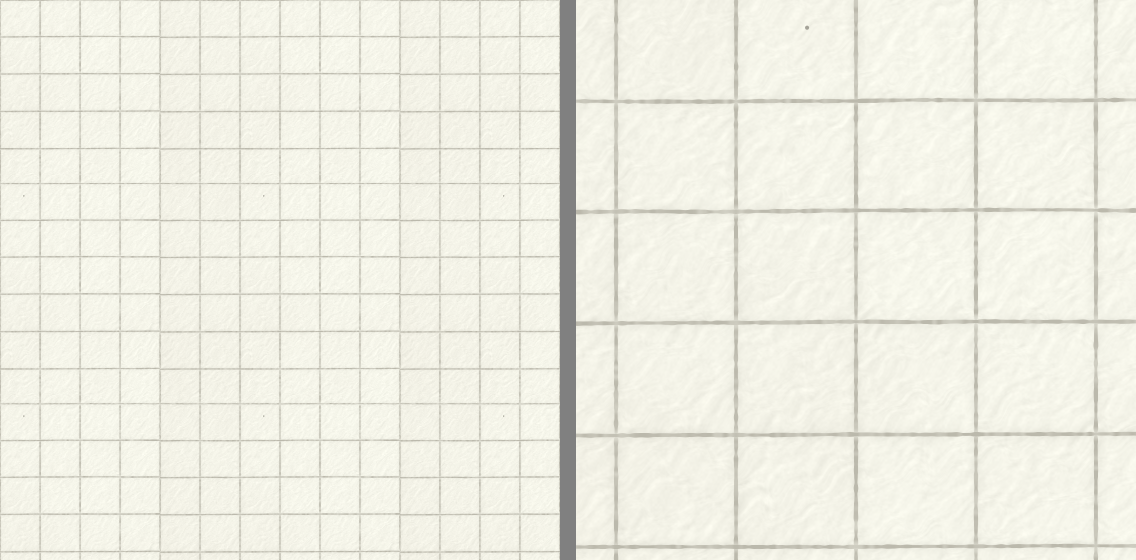
Left: the whole. Right: its middle third, enlarged.
This pattern is drawn by a three.js fragment shader. Its source:

```glsl
// Cream handmade-paper tiles in a fine grey grid, in repeating blocks of six by six.
varying vec2 vUv;

const float CELLS = 6.0;                      // tiles along each side of a block
const vec2 BLOCK = vec2(0.4284, 0.3932);      // block size on the canvas
const vec2 ORIGIN = vec2(0.2858, 0.2790);     // lower left corner of one block
const vec3 PAPER_LIGHT = vec3(0.972, 0.974, 0.930);
const vec3 PAPER_DARK = vec3(0.932, 0.920, 0.875);
const vec3 LINE_GREY = vec3(0.735, 0.725, 0.675);
const vec3 SPECK_GREY = vec3(0.55, 0.54, 0.50);

float hash(vec2 p) {
  vec3 q = fract(p.xyx * 0.1031);
  q += dot(q, q.yzx + 33.33);
  return fract((q.x + q.y) * q.z);
}

float noise(vec2 p) {
  vec2 i = floor(p);
  vec2 f = fract(p);
  f = f * f * (3.0 - 2.0 * f);
  float low = mix(hash(i), hash(i + vec2(1.0, 0.0)), f.x);
  float high = mix(hash(i + vec2(0.0, 1.0)), hash(i + 1.0), f.x);
  return mix(low, high, f.y);
}

float fbm(vec2 p) {
  float sum = 0.0;
  float gain = 0.5;
  for (int i = 0; i < 4; i++) {
    sum += gain * noise(p);
    p = mat2(1.6, 1.2, -1.2, 1.6) * p + 7.3;
    gain *= 0.5;
  }
  return sum;
}

// Short slanted creases, lit from the upper left; p in tiles
float paperRelief(vec2 p) {
  vec2 slant = mat2(0.82, -0.57, 0.57, 0.82) * p;
  vec2 q = slant * vec2(8.0, 15.0) + 2.0 * noise(p * 6.0);
  return fbm(q + vec2(-0.2, 0.5)) - fbm(q);
}

// Slight drift of the rows: short bottom row, lines rising to the right
vec2 warpRows(vec2 p) {
  float shortRow = 0.05 * min(p.y, max((3.5 - p.y) / 2.5, 0.0));
  float inside = clamp(min(p.y, CELLS - p.y), 0.0, 1.0);
  float tilt = 0.02 * (0.5 - p.x / CELLS) * inside;
  float wobble = 0.012 * (noise(p * vec2(1.7, 0.8) + 40.0) - 0.5) * inside;
  return p + vec2(0.0, shortRow + tilt + wobble);
}

// Smooth coverage of a stroke at distance d from its centre
float stroke(float d, float halfWidth, float pixel) {
  float edge = 0.5 * pixel;
  float inner = clamp((halfWidth + edge - d) / pixel, 0.0, 1.0);
  return inner * min(1.0, 2.0 * halfWidth / pixel);
}

// Uneven, speckled pencil strength along a line
float pencil(vec2 p) {
  return 0.48 + 0.26 * noise(p * 5.0) + 0.5 * noise(p * 23.0);
}

vec3 paperColor(vec2 p, vec2 tile) {
  float fade = pow(1.0 - p.x / CELLS, 1.5);
  float band = exp(-pow((p.y - 1.9) / 1.3, 2.0));
  float blotch = fbm(p * 1.8 + 11.0) - 0.47;
  float shade = 0.14 + 0.27 * fade + 0.11 * band * (0.4 + fade);
  shade += 0.3 * blotch + 0.1 * (hash(tile + 3.0) - 0.5);
  vec3 paper = mix(PAPER_LIGHT, PAPER_DARK, clamp(shade, 0.0, 1.0));
  float fibre = noise(p * 48.0) - 0.5;
  return paper + 0.075 * paperRelief(p) + 0.016 * fibre;
}

void main() {
  float pixel = max(fwidth(vUv.x), 0.0001);
  vec2 cellSize = BLOCK / CELLS;

  // Position within the block, in tiles
  vec2 local = fract((vUv - ORIGIN) / BLOCK) * CELLS;
  vec2 p = warpRows(local);
  vec2 nearest = floor(p + 0.5);
  vec2 d = abs(p - nearest) * cellSize;

  vec3 color = paperColor(p, floor(p));

  // Soft smudge beside the lines
  float smudge = exp(-min(d.x, d.y) / 0.0022);
  color -= 0.055 * smudge * (0.5 + noise(p * 14.0));

  // Grid lines; the horizontal block seam is thinner
  float onSeam = step(abs(nearest.y - 3.0), 2.5);
  float rough = 0.0007 * (noise(p * 19.0 + 5.0) - 0.5);
  float vertical = stroke(d.x, 0.00112 + rough, pixel);
  float horizontal = stroke(d.y, mix(0.0009, 0.00112, onSeam) + rough, pixel);

  // Vertical strokes pale where they meet a crossing
  float gap = smoothstep(0.001, 0.005, d.y);
  vertical *= mix(0.5, 1.0, gap) * pencil(vec2(nearest.x * 7.0, p.y));
  horizontal *= pencil(vec2(p.x, nearest.y * 7.0 + 60.0));
  color = mix(color, LINE_GREY, clamp(max(vertical, horizontal), 0.0, 1.0));

  // One small speck in every block
  vec2 speck = (local / CELLS - vec2(0.432, 0.944)) * BLOCK;
  color = mix(color, SPECK_GREY, 0.75 * stroke(length(speck), 0.0012, pixel));

  gl_FragColor = vec4(color, 1.0);
}
```
